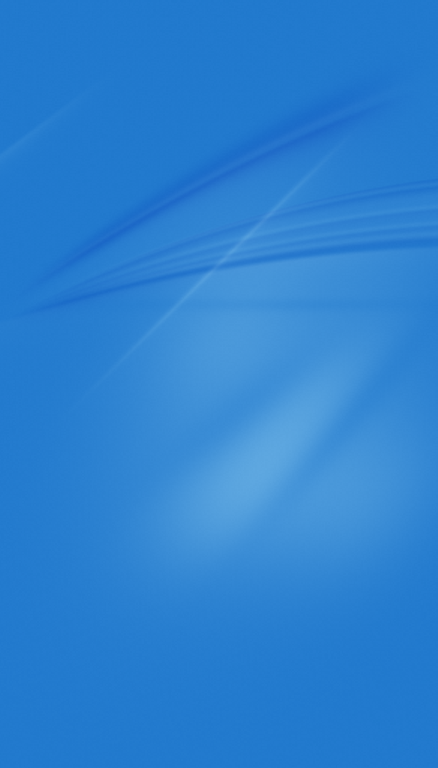
This background is drawn by a Shadertoy shader. Its source:

```glsl
float hash(vec2 p) {
    return fract(sin(dot(p, vec2(127.1, 311.7))) * 43758.5453);
}

// Soft elliptical glow, its long axis turned by angle
float glow(vec2 p, vec2 center, float angle, vec2 size) {
    float c = cos(angle), s = sin(angle);
    vec2 d = p - center;
    d = vec2(c * d.x + s * d.y, c * d.y - s * d.x) / size;
    return exp(-dot(d, d));
}

// Height above a curved strand that leaves the left edge
float strand(vec2 uv, float start, float slope, float bend) {
    return uv.y - start - uv.x * (slope + bend * uv.x);
}

// Fold: crisp on its upper side, fading downward
float fold(float d, float crisp, float fade) {
    return smoothstep(crisp, -crisp, d) * exp(min(d, 0.0) / fade);
}

void mainImage(out vec4 fragColor, in vec2 fragCoord) {
    vec2 uv = fragCoord / iResolution.xy;
    vec2 p = uv * vec2(0.57, 1.0);
    float x = uv.x;

    float lower = strand(uv, 0.580, 0.175, -0.077);
    float middle = strand(uv, 0.583, 0.292, -0.116);
    float upper = strand(uv, 0.600, 0.421, -0.099);

    // Broad light below the fan
    float light = 0.52 * glow(p, vec2(0.34, 0.46), 0.9, vec2(0.24, 0.17));
    light += 0.32 * glow(p, vec2(0.385, 0.45), 0.92, vec2(0.16, 0.055));
    light += 0.28 * glow(p, vec2(0.29, 0.57), 0.7, vec2(0.11, 0.065));
    light += 0.30 * glow(p, vec2(0.29, 0.345), 0.6, vec2(0.11, 0.07));
    light += 0.38 * glow(p, vec2(0.47, 0.35), 0.7, vec2(0.13, 0.085));

    // Diagonal and level shadows crossing the light
    light -= 0.24 * glow(p, vec2(0.33, 0.475), 0.66, vec2(0.14, 0.030));
    light -= 0.26 * glow(p, vec2(0.43, 0.425), 0.88, vec2(0.15, 0.022));
    light -= 0.13 * glow(p, vec2(0.36, 0.603), 0.0, vec2(0.18, 0.009));
    light *= mix(1.0, 0.3, smoothstep(-0.004, 0.006, lower));

    // Pale rim under the lowest strand
    light += 0.36 * fold(lower, 0.004, 0.035) * (0.25 + 0.75 * exp(-pow((x - 0.68) / 0.3, 2.0)));

    // Sheen between the strands
    float inside = smoothstep(-0.003, 0.02, lower) * smoothstep(0.01, -0.03, upper);
    light += inside * 0.22 * exp(-pow((x - 0.5) / 0.34, 2.0));
    light += 0.16 * smoothstep(0.0, 0.03, lower) * smoothstep(0.0, -0.015, middle) * x;

    // Fine strands of the fan
    float shade = 0.0;
    for (int i = 0; i < 5; i++) {
        float t = float(i) / 4.0;
        float d = strand(uv, 0.581, 0.185 + 0.107 * t * t, -0.077 - 0.039 * t * t);
        shade += (0.14 + 0.10 * t) * fold(d, 0.0025, 0.008) * smoothstep(0.0, 0.2, x);
        light += 0.12 * exp(-pow((d - 0.004) / 0.003, 2.0)) * smoothstep(0.05, 0.5, x);
    }
    shade += 0.28 * fold(middle - 0.008 * x, 0.002, 0.007) * smoothstep(0.1, 0.45, x);

    // Dark upper band, spreading toward the right
    float spread = 0.006 + 0.026 * x;
    float bandFade = smoothstep(0.0, 0.25, x) * smoothstep(1.0, 0.7, x);
    shade += 0.38 * exp(-pow((upper + 0.012 * x) / spread, 2.0)) * bandFade;
    shade += 0.38 * fold(upper + 0.03 * x, 0.004, 0.008 + 0.035 * x * x) * bandFade;
    light += 0.10 * exp(-pow((upper + 0.018 * x) / 0.005, 2.0)) * bandFade;

    // Straight light streaks
    float ray = uv.y - 0.844 - 0.562 * (x - 0.833);
    float rayFade = smoothstep(0.1, 0.5, x) * smoothstep(0.86, 0.6, x);
    light += rayFade * (0.24 * exp(-pow(ray / 0.005, 2.0)) + 0.16 * fold(ray, 0.003, 0.03));
    float corner = uv.y - 0.798 - 0.427 * x;
    light += 0.26 * fold(corner, 0.005, 0.012) * smoothstep(0.3, 0.0, x);

    // Colour, with a faint grain
    vec3 color = vec3(0.130, 0.476, 0.805);
    color += light * vec3(0.245, 0.185, 0.075);
    color -= shade * vec3(0.09, 0.16, 0.06);
    color += (hash(floor(uv * vec2(292.0, 512.0))) - 0.5) * 0.008;
    fragColor = vec4(color, 1.0);
}
```
